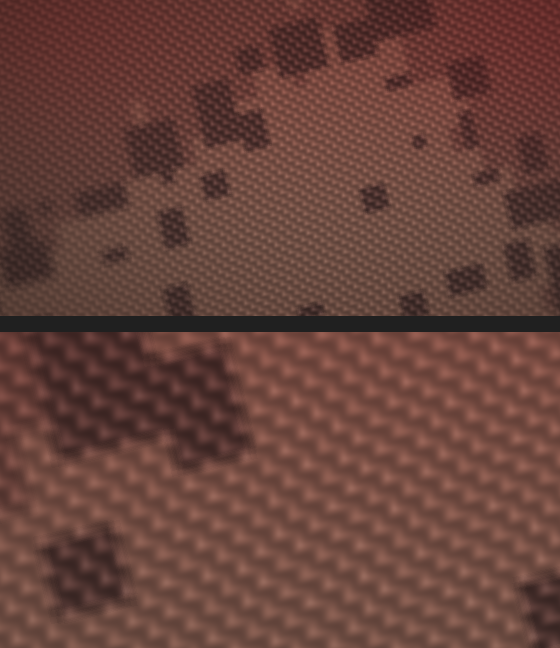
Top, the full canvas; bottom, a detail of the centre.
Write a Shadertoy shader that draws this texture.

```glsl
const vec3 LIGHT_CLOTH = vec3(0.452, 0.304, 0.268);
const vec3 MID_CLOTH = vec3(0.388, 0.248, 0.226);
const vec3 DARK_CLOTH = vec3(0.295, 0.192, 0.182);
const vec3 WARM_TINT = vec3(1.03, 0.88, 0.87);
const vec3 COOL_TINT = vec3(0.92, 0.98, 0.96);
const vec3 RED_GLOW = vec3(0.035, -0.025, -0.012);
const float BLOCK = 0.040;        // smallest camouflage square
const float PATCH_CELL = 0.17;    // spacing of dark patches
const float BLOCK_ANGLE = 0.24;
const float ROW_ANGLE = -0.52;
const float COLUMN_SLANT = -0.18;
const float ZIGZAG = 0.11;
const vec2 STITCH = vec2(0.0265, 0.0255);
const vec2 FOCUS_POINT = vec2(1.08, 0.42);
const float TAU = 6.28318;

mat2 rotation(float a) {
    float c = cos(a), s = sin(a);
    return mat2(c, s, -s, c);
}

vec2 hash2(vec2 p) {
    vec3 h = fract(p.xyx * vec3(0.1031, 0.1030, 0.0973));
    h += dot(h, h.yzx + 33.33);
    return fract((h.xx + h.yz) * h.zy);
}

// Signed distance into the pale diagonal band
float paleBand(vec2 p) {
    float leftEdge = dot(p, vec2(0.586, -0.81)) + 0.128;
    float rightEdge = 1.568 - dot(p, vec2(0.8, 0.6));
    return min(leftEdge, rightEdge);
}

// Chebyshev cellular noise: rectangles clustered along the band edge
float darkPatch(vec2 q, mat2 tilt) {
    vec2 home = floor(q / PATCH_CELL);
    float nearest = 9.0;
    for (int j = -1; j <= 1; j++)
    for (int i = -1; i <= 1; i++) {
        vec2 cell = home + vec2(i, j);
        vec2 center = (cell + 0.15 + 0.7 * hash2(cell + 17.0)) * PATCH_CELL;
        float band = paleBand(center * tilt);
        float edge = exp(-band * band * 110.0);
        float inside = smoothstep(0.0, 0.1, band) * step(0.55, hash2(cell + 83.0).x);
        float scale = max(edge, 0.55 * inside);
        vec2 halfSize = PATCH_CELL * scale * (0.22 + 0.50 * hash2(cell + 51.0));
        vec2 d = abs(q - center) / max(halfSize, vec2(0.001));
        nearest = min(nearest, max(d.x, d.y));
    }
    return step(nearest, 1.0);
}

// Block pattern of three cloth tones
vec3 camouflage(vec2 p) {
    mat2 tilt = rotation(-BLOCK_ANGLE);
    vec2 q = tilt * p;
    vec2 fine = (floor(q / BLOCK) + 0.5) * BLOCK;
    vec2 coarse = (floor(q / (2.0 * BLOCK)) + 0.5) * 2.0 * BLOCK;
    float ripple = sin(coarse.x * 17.0 + 2.0 * sin(coarse.y * 9.0))
                 + sin(coarse.y * 21.0 - coarse.x * 8.0 + 1.0);
    float field = paleBand(coarse * tilt) + 0.075 * ripple
                + 0.03 * (hash2(floor(q / BLOCK)).x - 0.5);
    vec3 cloth = mix(MID_CLOTH, LIGHT_CLOTH, step(0.0, field));
    return mix(cloth, DARK_CLOTH, darkPatch(fine, tilt));
}

// Rows of rounded stitches: x = relief, y = glint
vec2 weave(vec2 p) {
    p += 0.012 * vec2(sin(p.y * 5.0 + p.x * 2.0), sin(p.x * 4.0 - p.y * 3.0));
    vec2 q = rotation(-ROW_ANGLE) * p / STITCH;
    q += 0.07 * vec2(sin(q.y * 1.7 + q.x * 0.6), sin(q.x * 1.3));
    float column = q.x + COLUMN_SLANT * q.y;
    float row = q.y + ZIGZAG * sin(TAU * column + 1.2);
    float ridge = 0.5 + 0.5 * cos(TAU * row);
    float bead = 0.5 + 0.5 * cos(TAU * column);
    float relief = ridge * (0.60 + 0.40 * bead) + 0.20 * bead;
    float glint = pow(ridge * bead, 4.0) * hash2(floor(vec2(column, row) + 0.5)).x;
    return vec2(relief - 0.50, glint);
}

void mainImage(out vec4 fragColor, in vec2 fragCoord) {
    vec2 p = fragCoord / iResolution.y;
    vec2 uv = fragCoord / iResolution.xy;
    float focus = 1.0 - smoothstep(0.25, 1.10, length(p - FOCUS_POINT));

    // Soften the dye edges, more so out of focus
    float radius = mix(0.016, 0.006, focus);
    vec3 color = vec3(0.0);
    for (int j = -1; j <= 1; j++)
    for (int i = -1; i <= 1; i++)
        color += camouflage(p + radius * vec2(i, j)) / 9.0;

    // Thread relief, deeper on dark cloth
    vec2 thread = weave(p);
    float depth = mix(0.22, 0.36, focus);
    depth *= mix(1.40, 0.85, smoothstep(0.19, 0.30, color.g));
    color *= 1.0 + depth * thread.x;
    color += 0.04 * focus * thread.y;

    // Red light from above and dim corners
    color *= mix(COOL_TINT, WARM_TINT, smoothstep(0.15, 1.0, uv.y));
    color += RED_GLOW * smoothstep(0.75, 0.0, length(p - vec2(1.78, 1.0)));
    color += 0.5 * RED_GLOW * smoothstep(0.6, 0.0, length(p - vec2(0.2, 1.0)));
    vec2 offset = uv - vec2(0.58, 0.52);
    color *= 1.07 - 0.45 * dot(offset, offset);
    fragColor = vec4(clamp(color, 0.0, 1.0), 1.0);
}
```
